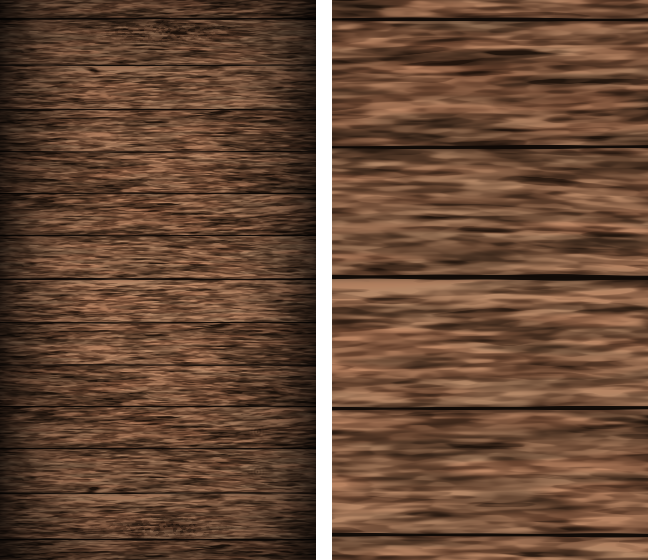
Left, the full canvas; right, a detail of the centre.
This texture is drawn by a Shadertoy shader. Its source:

```glsl
// Dark weathered wooden planks, stacked horizontally with fine grain and a vignette.
#define PITCH 0.0775      // mean plank height
#define FIRST_SEAM 0.0365 // height of the lowest seam
#define SEAM 0.0011       // half width of a seam
#define CYCLE 5.0         // planks before the tones recur
#define FIBRE 0.62        // contrast of the fine grain
#define BASE_TONE 0.60
#define SIDE_SHADE 0.70
#define END_SHADE 0.30

const vec3 DARK  = vec3(0.13, 0.08, 0.05);
const vec3 BROWN = vec3(0.39, 0.262, 0.186);
const vec3 PALE  = vec3(0.71, 0.53, 0.405);

vec2 hash2(vec2 p) {
    vec3 q = fract(p.xyx * vec3(0.1031, 0.1030, 0.0973));
    q += dot(q, q.yzx + 33.33);
    return fract((q.xx + q.yz) * q.zy);
}

// Cellular noise: random tones blended by distance to scattered points
float cellTone(vec2 p) {
    vec2 cell = floor(p);
    float sum = 0.0, total = 0.0;
    for (int j = -1; j <= 1; j++)
    for (int i = -1; i <= 1; i++) {
        vec2 id = cell + vec2(i, j);
        vec2 h = hash2(id + 200.0);
        vec2 d = id + h - p;
        float w = exp(-5.0 * dot(d, d));
        sum += w * hash2(id + 571.0).x;
        total += w;
    }
    return sum / total;
}

// Height of seam i, with uneven plank sizes
float seamHeight(float i) {
    return FIRST_SEAM + PITCH * i + 0.0052 * sin(i * 0.5236) + 0.0033 * sin(i * 1.0472);
}

// Coverage of the dark gap at seam i
float seamGap(vec2 p, float i, float pixel) {
    float wide = mod(i, 6.0) < 0.5 ? 1.3 : 0.85;
    float width = SEAM * wide * (1.0 + 0.2 * sin(p.x * 31.0 + i * 7.0) + 0.15 * sin(p.x * 83.0 + i));
    float d = abs(p.y - seamHeight(i) - 0.0003 * sin(p.x * 12.0 + i * 3.0));
    return 1.0 - smoothstep(width - 0.5 * pixel, width + 0.5 * pixel, d);
}

float blob(vec2 d, vec2 radius) {
    d /= radius;
    return exp(-dot(d, d));
}

void mainImage(out vec4 fragColor, in vec2 fragCoord) {
    vec2 uv = fragCoord / iResolution.xy;
    vec2 p = fragCoord / iResolution.y;
    float aspect = iResolution.x / iResolution.y;
    float pixel = 1.0 / iResolution.y;

    // Plank index and position across the plank
    float plank = floor((p.y - FIRST_SEAM) / PITCH);
    if (p.y < seamHeight(plank)) plank -= 1.0;
    else if (p.y >= seamHeight(plank + 1.0)) plank += 1.0;
    float low = seamHeight(plank), high = seamHeight(plank + 1.0);
    float across = (p.y - low) / (high - low);
    float kind = mod(plank, CYCLE);

    // Grain coordinates, slightly tilted and bent by layered sines
    vec2 g = vec2(p.x, p.y - low);
    g.y += 0.025 * sin(kind * 2.4) * p.x + 0.0015 * sin(p.x * 11.0 + kind * 2.0)
         + 0.0004 * sin(p.x * 47.0 + g.y * 150.0 + kind);
    g += vec2(kind * 3.7, kind * 1.3);
    float broad  = cellTone(g * vec2(5.0, 45.0));
    float medium = cellTone(g * vec2(16.0, 170.0) + 9.0);
    float fine   = cellTone(g * vec2(38.0, 370.0) + 31.0);
    float hair   = cellTone(g * vec2(85.0, 520.0) + 53.0);
    float pores  = cellTone(g * vec2(30.0, 330.0) + 77.0);

    float tone = BASE_TONE + 0.05 * cos(6.2832 * (kind - 0.5) / CYCLE);
    tone += 0.32 * (broad - 0.5) + 0.28 * (medium - 0.5);
    tone += FIBRE * (fine - 0.5) + 0.6 * FIBRE * (hair - 0.5);
    tone -= 0.22 * smoothstep(0.62, 0.85, pores);

    // Worn pale bands along one edge of most planks
    float top = smoothstep(0.45, 0.9, across);
    float bottom = 1.0 - smoothstep(0.05, 0.4, across);
    float band = kind < 0.5 ? 1.3 * top : (kind == 3.0 ? 0.15 : 0.7) * bottom;
    float reach = 0.3 + 0.7 * exp(-pow((uv.x - 0.6) / 0.3, 2.0));
    tone += 0.26 * band * reach * smoothstep(0.2, 0.7, 0.5 * (broad + medium));

    // Cross-grained patches and knots, mirrored about the middle
    vec2 m = vec2(p.x, abs(uv.y - 0.5));
    float patchMask = blob(m - vec2(0.52 * aspect, 0.443), vec2(0.10, 0.018));
    tone -= 0.3 * patchMask * smoothstep(0.4, 0.7, cellTone(p * vec2(190.0, 300.0)));
    vec2 k = m - vec2(0.295 * aspect, 0.374);
    k.y += 0.25 * k.x;
    tone += 0.2 * blob(k, vec2(0.035, 0.011));
    tone -= 1.0 * blob(k, vec2(0.011, 0.005));

    // Small faint knots near the right side
    for (int i = 0; i < 2; i++) {
        vec2 d = p - vec2(0.815 * aspect, 0.229 - 0.0716 * float(i));
        float r = length(d * vec2(1.3, 1.0));
        tone -= 0.12 * exp(-r * 130.0) * (1.0 + cos(r * 900.0));
    }

    // Wood colour, with redder and greyer fibres
    tone = clamp(tone, 0.0, 1.0);
    vec3 wood = mix(DARK, BROWN, min(tone * 2.1, 1.0));
    wood = mix(wood, PALE, clamp((tone - 0.476) / 0.524, 0.0, 1.0));
    wood *= mix(vec3(0.98, 1.02, 1.02), vec3(1.04, 0.98, 0.95), medium);

    // Seams with soft shade beside them
    float edge = min(p.y - low, high - p.y);
    wood *= 1.0 - 0.35 * exp(-edge * 450.0);
    float gap = max(seamGap(p, plank, pixel), seamGap(p, plank + 1.0, pixel));
    wood = mix(wood, DARK * 0.4, gap * 0.95);

    // Vignette
    vec2 v = abs(uv * 2.0 - 1.0);
    wood *= (1.0 - SIDE_SHADE * pow(v.x, 3.5)) * (1.0 - END_SHADE * pow(v.y, 3.0));
    fragColor = vec4(wood, 1.0);
}
```
